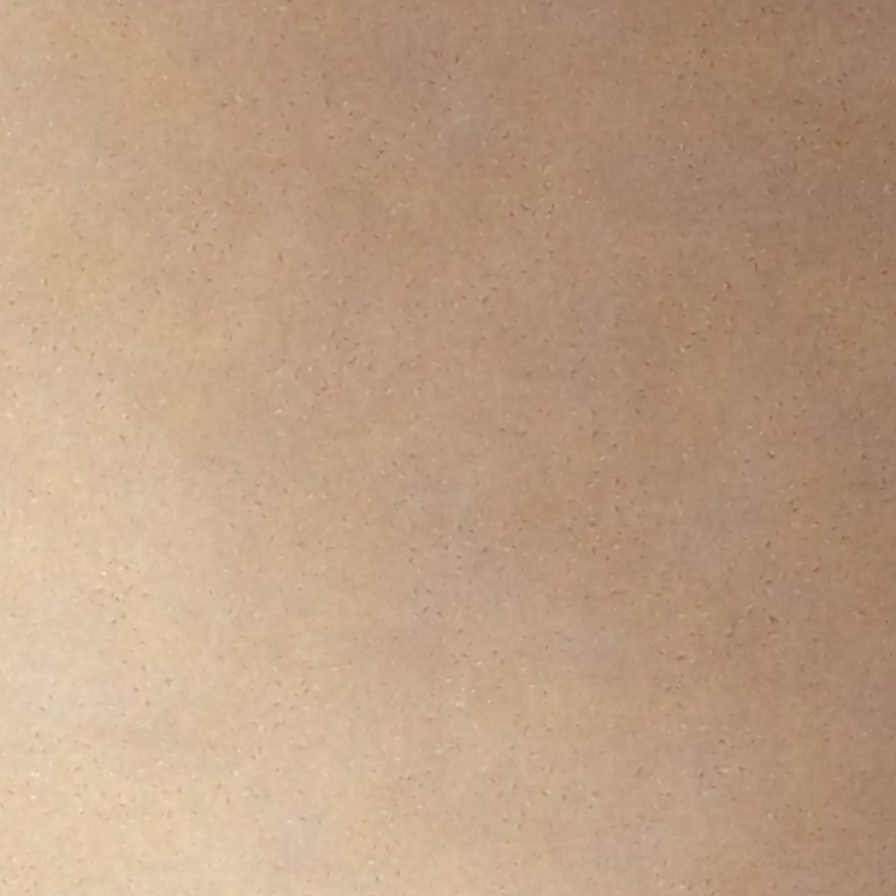
Give the GLSL for this texture, as a three.js fragment shader.

```glsl
// Warm tan, finely pitted surface with a soft light falling from the lower left.
#define SHADE_COLOR vec3(0.590, 0.460, 0.370)
#define MID_COLOR   vec3(0.720, 0.590, 0.490)
#define LIGHT_COLOR vec3(0.865, 0.768, 0.655)
#define GRAIN_SCALE 80.0
#define GRAIN_DEPTH 0.044
#define FLECK_CELLS 40.0
#define FLECK_DEPTH 0.088
#define DRIFT_DEPTH 0.11
#define BLOTCH_SCALE 7.0
#define BLOTCH_TINT 0.030

varying vec2 vUv;

vec2 hash2(vec2 p) {
  vec3 q = fract(p.xyx * vec3(0.1031, 0.1030, 0.0973));
  q += dot(q, q.yzx + 33.33);
  return fract((q.xx + q.yz) * q.zy);
}

float cornerSlope(vec2 cell, vec2 offset) {
  float angle = 6.2832 * hash2(cell).x;
  return dot(vec2(cos(angle), sin(angle)), offset);
}

// Gradient noise, roughly -0.7 to 0.7.
float gradientNoise(vec2 p) {
  vec2 i = floor(p);
  vec2 f = fract(p);
  vec2 w = f * f * f * (f * (f * 6.0 - 15.0) + 10.0);
  vec2 e = vec2(1.0, 0.0);
  float low = mix(cornerSlope(i, f), cornerSlope(i + e, f - e), w.x);
  float high = mix(cornerSlope(i + e.yx, f - e.yx), cornerSlope(i + 1.0, f - 1.0), w.x);
  return mix(low, high, w.y);
}

// Broad light: brightest at the lower left, darkest at the upper right.
float lightField(vec2 p) {
  float base = mix(mix(0.95, 0.22, p.x), mix(0.68, 0.04, p.x), p.y);
  float lowerArch = 0.90 * p.x * (1.0 - p.x) * (1.0 - p.y) * (1.0 - p.y);
  float upperDip = 0.36 * p.x * (1.0 - p.x) * p.y;
  vec2 d = (p - vec2(0.0, 0.28)) / vec2(0.3, 0.28);
  return base + lowerArch - upperDip + 0.10 * exp(-dot(d, d));
}

vec3 surfaceColor(float light) {
  vec3 lower = mix(SHADE_COLOR, MID_COLOR, clamp(light / 0.45, 0.0, 1.0));
  return mix(lower, LIGHT_COLOR, clamp((light - 0.45) / 0.45, 0.0, 1.15));
}

// Soft rounded pits with a fainter opposite rim, one per cell at most.
float flecks(vec2 p, float seed) {
  vec2 cell = floor(p);
  vec2 place = hash2(cell + seed);
  vec2 kind = hash2(cell + seed + 71.0);
  vec2 d = fract(p) - mix(vec2(0.35), vec2(0.65), place);
  float angle = 3.1416 * kind.x;
  vec2 axis = vec2(cos(angle), sin(angle));
  vec2 q = vec2(dot(d, axis), dot(d, vec2(-axis.y, axis.x)));
  q /= mix(vec2(0.12, 0.10), vec2(0.19, 0.12), place.y);
  float pit = exp(-dot(q, q));
  vec2 r = q - vec2(0.4, 1.4);
  float rim = exp(-dot(r, r));
  float strength = smoothstep(0.4, 1.05, kind.y);
  float polarity = mix(-1.0, 0.8, step(0.65, fract(kind.y * 37.0)));
  return strength * polarity * (pit - 0.4 * rim);
}

void main() {
  vec2 p = vUv;

  // Light with an uneven drift, from wide patches down to small ones
  float drift = 0.7 * gradientNoise(p * 4.0 + 9.0)
              + 0.6 * gradientNoise(p * 9.0 + 23.0)
              + 0.5 * gradientNoise(p * 20.0 + 61.0);
  vec3 color = surfaceColor(lightField(p) + DRIFT_DEPTH * drift);

  // Golden and rosy blotches, with more gold at the upper left
  float blotch = gradientNoise(p * BLOTCH_SCALE + 31.0)
               + 0.6 * gradientNoise(p * BLOTCH_SCALE * 2.3 + 57.0);
  vec2 goldOffset = (p - vec2(0.14, 0.76)) / vec2(0.22, 0.26);
  float gold = blotch + 0.5 * exp(-dot(goldOffset, goldOffset));
  color += BLOTCH_TINT * gold * vec3(0.35, 0.1, -1.0);

  // Soft mottling with finer grain over it
  float grain = 0.60 * gradientNoise(p * GRAIN_SCALE)
              + 0.50 * gradientNoise(p * GRAIN_SCALE * 1.9 + 17.0)
              + 0.35 * gradientNoise(p * GRAIN_SCALE * 0.5 + 41.0);
  color += GRAIN_DEPTH * grain;

  // Faint rosy and olive variation within the mottling
  float hue = gradientNoise(p * GRAIN_SCALE * 0.3 + 120.0);
  color += 0.022 * hue * vec3(0.6, -0.5, -0.2);

  // Scattered flecks, gathered in loose clusters
  float cluster = 0.55 + 0.9 * smoothstep(-0.3, 0.5, gradientNoise(p * 11.0 + 83.0));
  float marks = 0.0;
  for (int layer = 0; layer < 3; layer++) {
    float n = float(layer);
    mat2 turn = mat2(cos(n), sin(n), -sin(n), cos(n));
    marks += flecks(turn * p * FLECK_CELLS * (1.0 + 0.25 * n) + 200.0, 19.0 * n);
  }
  color += FLECK_DEPTH * cluster * marks * vec3(0.9, 1.0, 1.0);

  gl_FragColor = vec4(clamp(color, 0.0, 1.0), 1.0);
}
```
